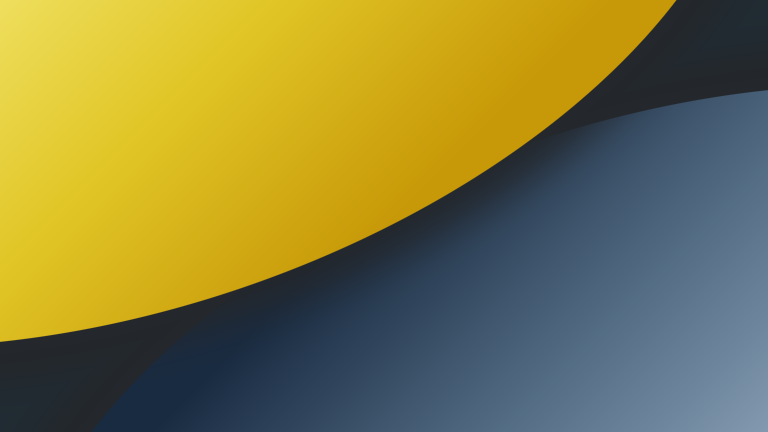
Reproduce this background procedurally as a Shadertoy shader.

```glsl
// Two large tilted ellipses, gold over slate blue, on a dark ground.
// The blue one is the gold one turned half round the canvas centre, so one
// distance function and one diagonal gradient serve both; shadows use distance.

#define ELLIPSE_CENTER vec2(-0.609, 0.653)
#define ELLIPSE_RADII  vec2(1.530, 0.866)
#define ELLIPSE_TILT   0.328
#define CORNER_OFFSET  1.389
#define GRADIENT_MID   0.63
#define GRADIENT_END   1.43
#define SHADOW_WIDTH   0.085
#define SHADOW_DEPTH   0.88
#define GROUND_FADE    0.13

const vec3 GROUND = vec3(0.123, 0.172, 0.205);
const vec3 SHADE  = vec3(0.140, 0.152, 0.168);

// Approximate signed distance to the tilted ellipse, negative inside
float ellipseDistance(vec2 p) {
    float c = cos(ELLIPSE_TILT), s = sin(ELLIPSE_TILT);
    vec2 d = p - ELLIPSE_CENTER;
    vec2 q = vec2(c * d.x + s * d.y, c * d.y - s * d.x);
    float k = length(q / ELLIPSE_RADII);
    float slope = length(q / (ELLIPSE_RADII * ELLIPSE_RADII));
    return k * (k - 1.0) / max(slope, 1e-4);
}

// Three-stop gradient running diagonally from the upper left corner
vec3 diagonalGradient(vec2 p, vec3 start, vec3 middle, vec3 end) {
    float t = p.x - p.y + CORNER_OFFSET;
    vec3 color = mix(start, middle, clamp(t / GRADIENT_MID, 0.0, 1.0));
    float tail = (t - GRADIENT_MID) / (GRADIENT_END - GRADIENT_MID);
    return mix(color, end, clamp(tail, 0.0, 1.0));
}

// Soft falloff outside an edge
float falloff(float dist, float width) {
    float d = max(dist, 0.0) / width;
    return exp(-d * d);
}

void mainImage(out vec4 fragColor, in vec2 fragCoord) {
    vec2 p = (fragCoord - 0.5 * iResolution.xy) / iResolution.y;
    float halfPixel = 0.75 / iResolution.y;
    float goldDist = ellipseDistance(p);
    float blueDist = ellipseDistance(-p);

    vec3 gold = diagonalGradient(p, vec3(0.935, 0.872, 0.365),
                                 vec3(0.882, 0.775, 0.150), vec3(0.780, 0.596, 0.030));
    vec3 blue = diagonalGradient(-p, vec3(0.510, 0.600, 0.685),
                                 vec3(0.325, 0.425, 0.520), vec3(0.098, 0.168, 0.255));

    // Ground, darkened around both ellipses
    float nearest = min(goldDist, blueDist);
    vec3 color = mix(GROUND, SHADE, falloff(nearest, GROUND_FADE));

    // Blue ellipse with the shadow cast by the gold one
    blue = mix(blue, SHADE, SHADOW_DEPTH * falloff(goldDist, SHADOW_WIDTH));
    color = mix(color, blue, smoothstep(halfPixel, -halfPixel, blueDist));

    // Gold ellipse on top
    color = mix(color, gold, smoothstep(halfPixel, -halfPixel, goldDist));
    fragColor = vec4(color, 1.0);
}
```
